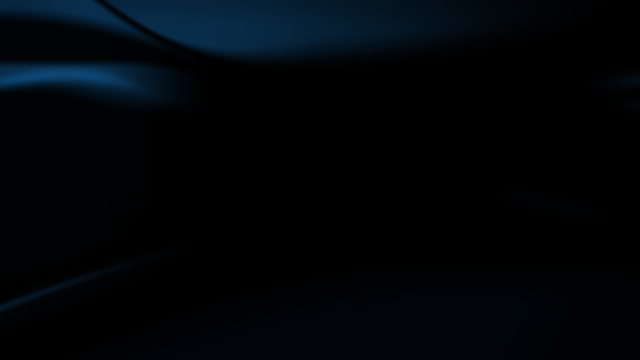
Write a WebGL 2 fragment shader that draws this background.

```glsl
#version 300 es
precision highp float;
// Dark backdrop with soft blue silk folds along the top and left, and faint glows below.

#define SILK vec3(0.052, 0.285, 0.47)
#define HAZE vec3(0.002, 0.019, 0.036)
#define ASPECT 1.7778
#define FOLD_X 0.8
#define FOLD_DEPTH 0.2

uniform vec2 u_resolution;
out vec4 outColor;

float bell(float x, float width) {
    float t = x / width;
    return exp(-t * t);
}

// Soft elliptical spot, tilted by a slope
float spot(vec2 p, vec2 center, vec2 size, float slope) {
    vec2 q = p - center;
    q.y -= slope * q.x;
    return bell(length(q / size), 1.0);
}

// Wide sheet hanging from the top, with a sharp crease at its left
float topSheet(vec2 p, float inside) {
    float softness = mix(0.02, 0.11, smoothstep(0.4, 0.95, p.x));
    float light = 0.38 * bell(p.x - 0.5, 0.5)
                + 0.24 * (1.0 - smoothstep(1.0, 1.75, p.x));
    light *= mix(0.8, 1.0, smoothstep(0.0, 0.08, p.y));
    return light * smoothstep(0.0, softness, inside);
}

// Smaller sheet tucked behind the crease
float cornerSheet(vec2 p, float inside) {
    float edge = 0.055 + 0.42 * p.x * p.x;
    float body = 1.0 - smoothstep(edge - 0.045, edge + 0.012, p.y);
    float light = mix(0.45, 0.58, smoothstep(0.0, 0.25, p.x));
    light *= 1.0 - smoothstep(0.36, 0.6, p.x);
    return light * body * smoothstep(-0.004, 0.025, -inside);
}

// Bright ribbon entering from the left
float ribbon(vec2 p) {
    float bend = max(p.x - 0.35, 0.0);
    float upper = 0.164 + 0.9 * bend * bend;
    float lower = 0.265 + 0.055 * smoothstep(0.12, 0.42, p.x);
    float ridge = 0.208 + 0.9 * (p.x - 0.18) * (p.x - 0.18);
    float body = smoothstep(upper - 0.004, upper + 0.03, p.y)
               * (1.0 - smoothstep(lower - 0.05, lower + 0.008, p.y));
    float light = mix(0.58, 0.3, smoothstep(ridge - 0.01, ridge + 0.04, p.y));
    light += 0.4 * bell(p.y - ridge, 0.022) * (1.0 - smoothstep(0.25, 0.48, p.x));
    return light * body * (1.0 - smoothstep(0.25, 0.6, p.x));
}

// Thin curved streak at the lower left
float streak(vec2 p) {
    float line = 0.857 - 0.39 * p.x + 0.12 * p.x * p.x;
    float fade = 1.0 - smoothstep(0.0, 0.58, p.x);
    return fade * (0.28 * bell(p.y - line, 0.011)
                 + 0.05 * bell(p.y - line - 0.02, 0.035));
}

// Broad, barely lit areas
float haze(vec2 p) {
    float hill = 0.73 + 0.26 * pow(max(1.2 - p.x, 0.0), 1.7);
    float ground = smoothstep(hill - 0.03, hill + 0.13, p.y);
    ground *= 1.0 - 0.65 * smoothstep(1.4, 1.8, p.x + 0.6 * (p.y - 0.85));
    float side = (1.0 - smoothstep(0.05, 0.55, p.x))
               * smoothstep(0.22, 0.32, p.y)
               * (1.0 - smoothstep(0.62, 0.85, p.y + 0.3 * p.x));
    float hollow = (1.0 - smoothstep(0.25, 0.5, p.x))
                 * (1.0 - smoothstep(0.15, 0.2, p.y));
    float wisp = spot(p, vec2(1.54, 0.57), vec2(0.13, 0.025), 0.2);
    return ground + 0.65 * side + 0.8 * hollow + 0.4 * wisp;
}

void main() {
    // x runs to the aspect ratio, y is depth below the top edge
    vec2 uv = gl_FragCoord.xy / u_resolution;
    vec2 p = vec2(uv.x * ASPECT, 1.0 - uv.y);

    // Lower boundary of the hanging sheet, steep left of the fold
    float q = p.x - FOLD_X;
    float edge = FOLD_DEPTH - (q < 0.0 ? 0.73 : 0.155) * q * q;
    float inside = edge - p.y;

    float light = topSheet(p, inside) + cornerSheet(p, inside);
    light += ribbon(p) + streak(p);

    // Small glints on the right border
    light += 0.17 * spot(p, vec2(1.77, 0.222), vec2(0.08, 0.022), -0.1);
    light += 0.12 * spot(p, vec2(1.78, 0.293), vec2(0.05, 0.015), 0.0);

    outColor = vec4(SILK * light + HAZE * haze(p), 1.0);
}
```
